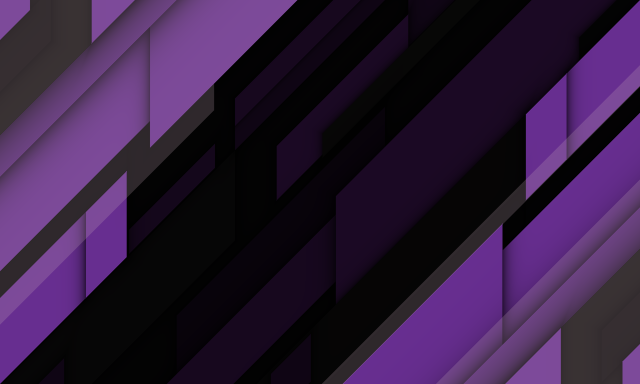
Write a Shadertoy shader that draws this background.

```glsl
const vec3 VIOLET = vec3(.405, .18, .565);
const vec3 PLUM = vec3(.105, .035, .14);
const vec3 BLACK = vec3(.012, .011, .013);
const float FAR = 2000.;

// Signed distance to a slanted plate; q = (x, diagonal offset),
// box = (left, right, first diagonal, last diagonal)
float plateDistance(vec2 q, vec4 box) {
    float ends = max(box.x - q.x, q.x - box.y);
    float sides = max(box.z - q.y, q.y - box.w) * .7071;
    return max(ends, sides);
}

float coverage(float d) {
    float pixel = 460. / iResolution.y;
    return 1. - smoothstep(-.6 * pixel, .6 * pixel, d);
}

// Cast a soft shadow on the layers below, then lay the plate on top
void plate(inout vec3 color, vec2 q, vec4 box, vec3 tint, float blur) {
    float d = plateDistance(q, box);
    color *= 1. - .62 * exp(-max(d, 0.) / blur);
    color = mix(color, tint, coverage(d));
}

// Dim plates across the middle
void innerPlates(inout vec3 color, vec2 q) {
    plate(color, q, vec4(-FAR, 282, 462, 570), vec3(.025, .023, .024), 8.);
    plate(color, q, vec4(-FAR, 77, 506, 545), PLUM * .55, 6.);
    plate(color, q, vec4(155, 258, 430, 459), PLUM * .75, 6.);
    plate(color, q, vec4(282, FAR, 400, 462), PLUM * .55, 6.);
    plate(color, q, vec4(282, FAR, 400, 433), PLUM * .85, 2.);
    plate(color, q, vec4(490, FAR, 490, 546), PLUM * .6, 6.);
    plate(color, q, vec4(332, 490, 507, 572), PLUM, 7.);
    plate(color, q, vec4(387, FAR, 547, 576), vec3(.028, .026, .024), 5.);
    plate(color, q, vec4(212, 462, 590, 662), PLUM * .3, 6.);
    plate(color, q, vec4(-FAR, 403, 660, 740), PLUM * .85, 9.);
    plate(color, q, vec4(403, FAR, 638, 768), PLUM, 9.);
    plate(color, q, vec4(695, FAR, 740, 768), BLACK, 5.);
    plate(color, q, vec4(-FAR, 632, 768, 850), vec3(.022, .02, .021), 6.);
    plate(color, q, vec4(325, 373, 773, 830), PLUM * .55, 6.);
}

// Bright corner stack, ordered from the middle outward
void cornerPlates(inout vec3 color, vec2 q) {
    plate(color, q, vec4(-FAR, 152, 325, 357), BLACK, 4.);
    plate(color, q, vec4(-FAR, 103, 357, 460), VIOLET, 4.);
    plate(color, q, vec4(103, 152, 357, 460), VIOLET, 7.);
    plate(color, q, vec4(-FAR, 180, 212, 325), VIOLET, 6.);
    plate(color, q, vec4(180, FAR, 200, 357), VIOLET, 8.);
    plate(color, q, vec4(-FAR, FAR, 162, 212), VIOLET * .92, 13.);
    plate(color, q, vec4(-FAR, FAR, -FAR, 162), vec3(.065, .06, .05), 24.);
    plate(color, q, vec4(110, FAR, -FAR, 162), VIOLET, 6.);
    plate(color, q, vec4(-FAR, 61, 48, 110), vec3(.045, .04, .035), 9.);
    plate(color, q, vec4(-FAR, 36, -FAR, 48), VIOLET, 7.);
}

void mainImage(out vec4 fragColor, in vec2 fragCoord) {
    // Layout grid of 768 by 460 units, measured from the upper left
    vec2 uv = fragCoord / iResolution.xy;
    vec2 p = vec2(768, 460) * vec2(uv.x, 1. - uv.y);
    vec2 q = vec2(p.x, p.x + p.y);

    vec3 color = BLACK;
    innerPlates(color, q);

    // The lower right corner repeats the upper left, half a turn around
    cornerPlates(color, q);
    cornerPlates(color, vec2(783, 1228) - q);

    // Pale translucent sheets
    float sheet = coverage(plateDistance(q, vec4(-FAR, FAR, -FAR, 357)));
    sheet = max(sheet, coverage(plateDistance(q, vec4(-FAR, 257, 350, 389))));
    sheet = max(sheet, coverage(plateDistance(q, vec4(-FAR, FAR, 846, 872))));
    sheet = max(sheet, coverage(plateDistance(q, vec4(-FAR, FAR, 983, FAR))));
    color = mix(color, vec3(.78, .67, .73), .225 * sheet);

    fragColor = vec4(color, 1.);
}
```
